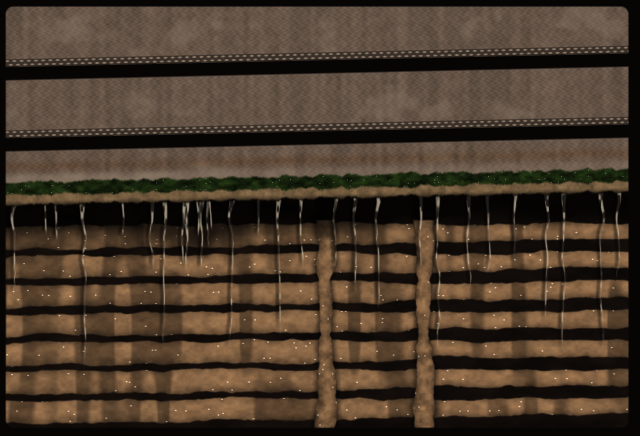
Reproduce this texture procedurally as a Shadertoy shader.

```glsl
// Woven slats above a mossy lip, dripping water over seven muddy rods and two posts.

const vec3 BLACK = vec3(0.025, 0.018, 0.016);
const vec3 GAP = vec3(0.065, 0.045, 0.035);
const vec3 CLOTH = vec3(0.415, 0.345, 0.29);
const vec3 WET_EDGE = vec3(0.55, 0.48, 0.41);
const vec3 MOSS = vec3(0.10, 0.15, 0.055);
const vec3 LIP = vec3(0.53, 0.42, 0.29);
const vec3 MUD = vec3(0.55, 0.41, 0.28);
const vec3 WATER = vec3(0.78, 0.72, 0.62);
const float SLAT_SLOPE = 0.022;
const float SLAT_PITCH = 0.163;
const float TOP_GAP_Y = 0.831;
const float GAP_HALF = 0.0155;
const float WEAVE = 0.0165;
const float STITCH_ROW = 0.0085;
const float CLOTH_END = 0.581;
const float MOSS_END = 0.552;
const float LIP_END = 0.529;
const float ROD_SLOPE = 0.010;
const float ROD_PITCH = 0.0668;
const float ROD_BASE = 0.055;
const float LAST_ROD = 6.0;
const vec2 POST_X = vec2(0.747, 0.973);
const int EVEN_STRANDS = 24;
const int ALL_STRANDS = 31;
const float STRAND_PITCH = 0.0607;
const float CLUSTER_X = 0.465;

float hash(vec2 p) {
    vec3 q = fract(p.xyx * 0.1031);
    q += dot(q, q.yzx + 33.33);
    return fract((q.x + q.y) * q.z);
}

float noise(vec2 p) {
    vec2 i = floor(p), f = fract(p);
    f = f * f * (3.0 - 2.0 * f);
    return mix(mix(hash(i), hash(i + vec2(1, 0)), f.x),
               mix(hash(i + vec2(0, 1)), hash(i + 1.0), f.x), f.y);
}

float fbm(vec2 p) {
    return 0.55 * noise(p) + 0.3 * noise(p * 2.1 + 7.3) + 0.15 * noise(p * 4.3 + 19.1);
}

// Coverage of the region where d is negative
float cover(float d, float soft) { return 1.0 - smoothstep(-soft, soft, d); }

// Small wet highlights, one chance per cell
float glints(vec2 p, float density) {
    vec2 cell = floor(p), shift = vec2(hash(cell + 3.1), hash(cell + 8.7)) - 0.5;
    return step(1.0 - density, hash(cell)) * cover(length(fract(p) - 0.5 - 0.5 * shift) - 0.17, 0.15);
}

vec3 clothColor(vec2 p, float t, float soft) {
    float k = clamp(round((t - TOP_GAP_Y) / SLAT_PITCH), -1.0, 0.0);
    float d = t - TOP_GAP_Y - k * SLAT_PITCH;
    // Woven bumps, columns and stains
    vec2 w = 6.2832 * vec2(p.x / WEAVE, t / 0.011);
    float bumps = sin(w.x + 1.5 * sin(0.5 * w.y)) * sin(w.y);
    float columns = noise(vec2(p.x * 85.0, t * 5.0));
    vec3 col = CLOTH * (0.76 + 0.07 * bumps + 0.16 * columns + 0.2 * fbm(p * 90.0));
    col = mix(col, WET_EDGE, 0.35 * smoothstep(0.62, 0.82, fbm(p * vec2(12, 16))));
    // Two staggered rows of bright stitches on the hem
    float h = d - GAP_HALF, row = h / STITCH_ROW;
    vec2 stitch = fract(vec2(p.x / WEAVE + 0.5 * floor(row), row)) - 0.5;
    float hem = step(0.0, h) * cover(h - 2.0 * STITCH_ROW, 0.002);
    vec3 thread = mix(CLOTH * 0.46, WET_EDGE, cover(length(stitch) - 0.26, 0.16));
    col = mix(col, thread, hem * 0.85);
    return mix(col, BLACK, cover(abs(d) - GAP_HALF, soft + 0.001));
}

vec3 rodColor(vec2 p, float soft) {
    float q = p.y - ROD_SLOPE * p.x + 0.007 * (noise(p * vec2(9, 5)) - 0.5);
    float id = clamp(round((q - ROD_BASE) / ROD_PITCH), 0.0, LAST_ROD);
    float d = q - ROD_BASE - id * ROD_PITCH;
    float lumps = fbm(vec2(p.x * 24.0, id * 9.0 + sign(d) * 3.0)) - 0.5;
    float r = mix(0.0255, 0.0195, smoothstep(0.72, 1.05, p.x)) + 0.012 * lumps;
    float v = clamp(d / r, -1.0, 1.0);
    vec3 mud = MUD * (0.38 + 0.42 * sqrt(1.0 - v * v) + 0.09 * v + 0.4 * fbm(p * vec2(55, 75)));
    mud *= 1.0 - 0.35 * smoothstep(0.5, 0.75, noise(p * vec2(32, 4)));
    mud += 0.38 * glints(p * vec2(85, 110), 0.06);
    vec3 col = GAP * (0.5 + 0.9 * fbm(p * vec2(18, 40)));
    col = mix(col, mud, cover(abs(d) - r, soft + 0.001));
    // Lumpy posts, narrowest at mid height
    float waist = smoothstep(0.14, 0.22, p.y) * cover(p.y - 0.365, 0.025);
    for (int i = 0; i < 2; i++) {
        float n = float(i) * 17.0;
        float w = 0.015 - 0.009 * waist + 0.014 * fbm(vec2(p.y * 30.0, n));
        float x = p.x - POST_X[i] - 0.008 * (noise(vec2(p.y * 14.0, n)) - 0.5);
        float u = clamp(x / w, -1.0, 1.0);
        vec3 post = MUD * (0.08 + 0.47 * sqrt(1.0 - u * u) + 0.65 * fbm(p * 65.0));
        post += 0.3 * glints(p * 95.0, 0.08);
        col *= 1.0 - 0.45 * cover(abs(x) - w - 0.006, 0.008);
        col = mix(col, post, cover(max(abs(x) - w, p.y - 0.495), soft + 0.001));
    }
    // Shade cast by the lip, deepest at the left
    float edge = mix(0.415, 0.46, smoothstep(0.45, 0.95, p.x)) + 0.05 * (noise(vec2(p.x * 15.0, 2)) - 0.5);
    return col * mix(0.28, 1.0, cover(p.y - edge - 0.025, 0.035));
}

vec3 addStrands(vec3 col, vec2 p, float soft) {
    for (int i = 0; i < ALL_STRANDS; i++) {
        float n = float(i), h = hash(vec2(n, 4.7)) - 0.5, g = hash(vec2(n, 21.3));
        bool even = i < EVEN_STRANDS;
        float x = even ? (n + 0.5 + 0.75 * h) * STRAND_PITCH : CLUSTER_X + 0.11 * h;
        float len = even ? mix(0.07, 0.4, g * g) : mix(0.06, 0.2, g);
        float fall = LIP_END + SLAT_SLOPE * x - p.y;
        float dx = p.x - x - 0.009 * (noise(vec2(p.y * 22.0, n * 7.0)) - 0.5);
        float w = 0.0015 + 0.005 * exp(-abs(fall) * 28.0) * g;
        float along = smoothstep(-0.002, 0.006, fall) * cover(fall - 0.88 * len, 0.12 * len);
        col *= 1.0 - 0.4 * along * cover(abs(dx + 0.006) - 0.004, 0.004);
        float broken = smoothstep(0.3, 0.8, noise(vec2(p.x * 160.0, p.y * 75.0 + n * 13.0)));
        col = mix(col, WATER, along * (0.14 + 0.62 * broken) * cover(abs(dx) - w, soft + 0.0008));
    }
    return col;
}

void mainImage(out vec4 fragColor, in vec2 fragCoord) {
    float soft = 0.75 / iResolution.y;
    vec2 p = fragCoord / iResolution.y, size = iResolution.xy / iResolution.y;
    float t = p.y - SLAT_SLOPE * p.x, ragged = 0.012 * (fbm(vec2(p.x * 60.0, 3)) - 0.5);
    vec3 col = addStrands(rodColor(p, soft), p, soft);
    // Lip, moss and wet cloth, from the bottom upward
    vec3 lip = LIP * (0.6 + 0.5 * fbm(p * 70.0)) * smoothstep(-0.012, 0.012, t - LIP_END);
    col = mix(col, lip, cover(LIP_END + ragged - t, soft + 0.002));
    vec3 moss = MOSS * (0.15 + 1.5 * fbm(p * vec2(65, 100))) + 0.25 * glints(p * 130.0, 0.12);
    col = mix(col, moss, cover(MOSS_END - ragged - t, soft + 0.002));
    vec3 cloth = clothColor(p, t, soft);
    cloth *= mix(vec3(1), vec3(0.94, 0.86, 0.77), cover(abs(t - 0.617) - 0.008, 0.012));
    float wet = cover(t - 0.598, 0.009) * (0.4 + 0.5 * noise(p * 45.0));
    cloth = mix(cloth, WET_EDGE, wet * mix(1.0, 0.5, smoothstep(0.2, 1.0, p.x)));
    col = mix(col, cloth, cover(CLOTH_END + ragged - t, soft + 0.002));
    // Dark rounded mount
    vec2 q = abs(p - size * vec2(0.4955, 0.502)) - size * vec2(0.4865, 0.483) + 0.018;
    float frame = length(max(q, 0.0)) + min(max(q.x, q.y), 0.0) - 0.018;
    fragColor = vec4(mix(BLACK, min(col, 1.0), cover(frame, soft + 0.001)), 1);
}
```
